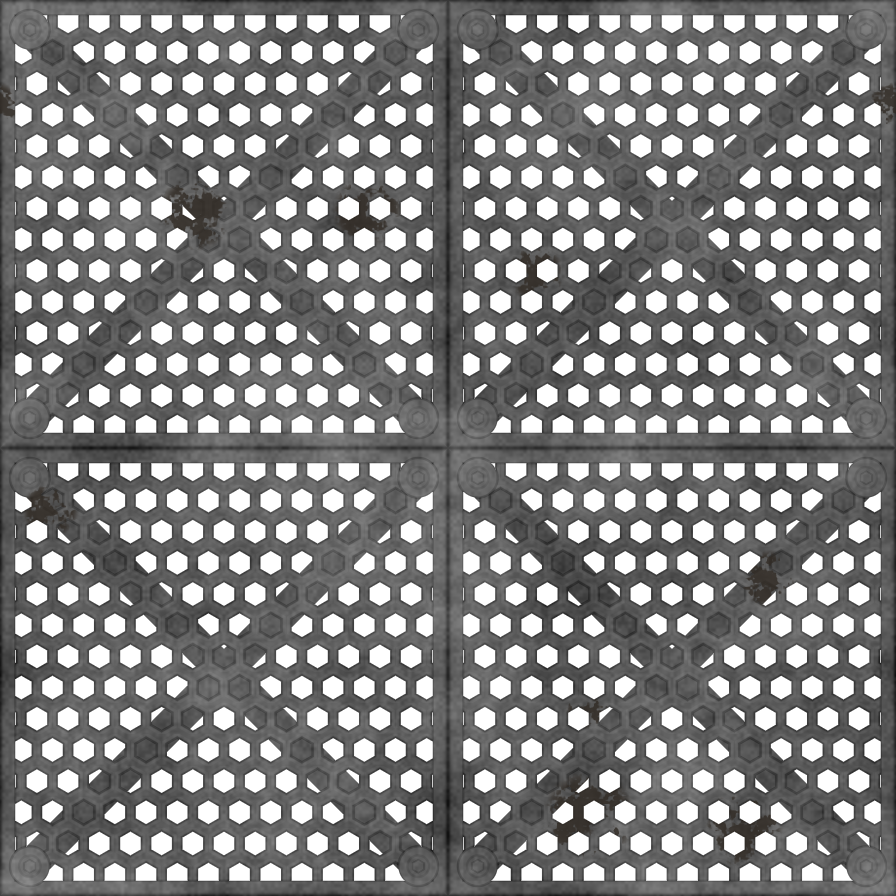
Write a Shadertoy shader that draws this texture.

```glsl
// Worn steel grating: 2 x 2 framed panels with hexagonal holes, cross braces and corner bolts.

const float PANELS = 2.0;
const float PITCH = 0.0696;        // hole spacing, in panel widths
const float HOLE = 0.0229;         // hole centre to flat side
const float FRAME = 0.034;         // frame width
const float BRACE = 0.0365;        // half width of a brace
const float BOLT = 0.0443;         // bolt radius
const float BOLT_INSET = 0.0665;   // bolt centre to panel edge
const int STAINS = 9;

const vec3 BACKDROP = vec3(1.0);
const vec3 STEEL = vec3(0.368);
const vec3 RUST = vec3(0.19, 0.165, 0.14);

float hash(vec2 p) {
    vec3 q = fract(p.xyx * 0.1031);
    q += dot(q, q.yzx + 33.33);
    return fract((q.x + q.y) * q.z);
}

// Value noise that wraps after a whole number of cells
float wrapNoise(vec2 uv, float cells) {
    vec2 p = uv * cells;
    vec2 i = floor(p);
    vec2 f = fract(p);
    f = f * f * (3.0 - 2.0 * f);
    vec2 a = mod(i, cells) + cells;
    vec2 b = mod(i + 1.0, cells) + cells;
    return mix(mix(hash(a), hash(vec2(b.x, a.y)), f.x),
               mix(hash(vec2(a.x, b.y)), hash(b), f.x), f.y);
}

float wrapFbm(vec2 uv, float cells, int octaves, float gain) {
    float sum = 0.0, total = 0.0, amp = 1.0;
    for (int i = 0; i < octaves; i++) {
        sum += amp * wrapNoise(uv, cells);
        total += amp;
        amp *= gain;
        cells *= 2.0;
    }
    return sum / total;
}

// Distance to a hexagon with upright flat sides
float hexDistance(vec2 p, float apothem) {
    p = abs(p);
    return max(p.x, dot(p, vec2(0.5, 0.866))) - apothem;
}

// Position within the nearest hole cell; alternate rows shift by half
vec2 holeCell(vec2 p) {
    vec2 g = p / PITCH;
    g.x += 0.5 * (1.0 + mod(floor(g.y), 2.0));
    return (fract(g) - 0.5) * PITCH;
}

float inside(float d, float pixel) {
    return clamp(0.5 - d / pixel, 0.0, 1.0);
}

float line(float d, float width, float pixel) {
    return 1.0 - smoothstep(width * 0.4, width + pixel * 0.5, abs(d));
}

// Ragged patches scattered over the canvas
float stainMask(vec2 uv) {
    float reach = 0.0;
    for (int i = 0; i < STAINS; i++) {
        float k = float(i);
        vec2 centre = vec2(hash(vec2(k, 7.3)), hash(vec2(k, 41.9)));
        float size = mix(0.018, 0.06, hash(vec2(k, 83.1)));
        vec2 offset = fract(uv - centre + 0.5) - 0.5;
        reach = max(reach, 1.0 - length(offset) / size);
    }
    float speckle = wrapFbm(uv, 48.0, 4, 0.85);
    return smoothstep(0.56, 0.68, speckle + 0.22 * reach) * smoothstep(0.0, 0.3, reach);
}

void mainImage(out vec4 fragColor, in vec2 fragCoord) {
    vec2 uv = fragCoord / iResolution.xy;
    vec2 p = fract(uv * PANELS) - 0.5;
    float pixel = PANELS / iResolution.y;

    // Part distances
    vec2 a = abs(p);
    float edge = 0.5 - max(a.x, a.y);
    float frame = edge - FRAME;
    float brace = abs(a.x - a.y) * 0.7071 - BRACE;
    vec2 boltPos = a - (0.5 - BOLT_INSET);
    float radius = length(boltPos);
    float bolt = radius - BOLT;
    float hole = hexDistance(holeCell(p), HOLE);
    float cover = min(frame, bolt);
    float opening = max(hole, -min(cover, brace));

    // Mottled steel with fine grain
    float mottle = wrapFbm(uv, 8.0, 6, 0.82) - 0.5;
    float tone = 1.0 + 1.05 * mottle + 0.10 * (wrapNoise(uv, 256.0) - 0.5);

    // Grating: recessed braces, hole rims and raised collars
    float grating = inside(-cover, pixel);
    tone -= grating * 0.08 * inside(hole, pixel);
    tone -= grating * 0.24 * line(hole - 0.001, 0.003, pixel);
    tone += grating * 0.06 * line(hole - 0.008, 0.003, pixel);

    // Frame: lit face, dark inner lip and soft seam
    tone += 0.05 * inside(frame, pixel);
    tone -= 0.18 * line(frame, 0.003, pixel) * inside(-bolt, pixel);
    tone -= 0.42 * exp(-pow(edge / 0.0055, 2.0)) + 0.10 * exp(-edge / 0.012);

    // Bolts: washer, raised ring and hexagonal head
    tone += 0.07 * inside(bolt, pixel);
    tone -= 0.20 * line(bolt, 0.003, pixel);
    tone -= 0.10 * line(radius - 0.024, 0.003, pixel);
    float head = hexDistance(boltPos, 0.0125);
    tone += 0.08 * inside(head, pixel) - 0.14 * line(head, 0.002, pixel);

    vec3 metal = mix(STEEL * tone, RUST, 0.8 * stainMask(uv));
    fragColor = vec4(mix(metal, BACKDROP, inside(opening, pixel)), 1.0);
}
```
